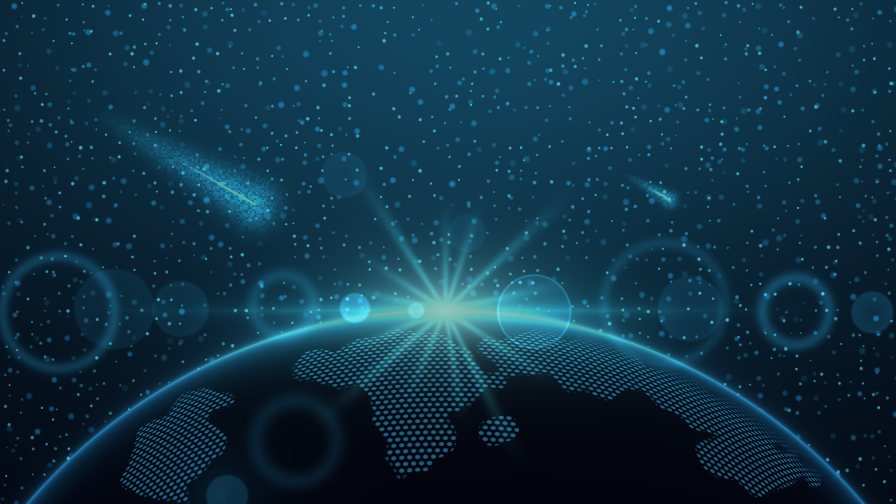
Give the GLSL for this background, as a WebGL 1 fragment shader.

```glsl
precision highp float;
// A planet's lit horizon under a starry teal sky, with a rising sun and two comets.
// The globe is a large circle with halftone land in sphere coordinates; rays,
// stars and lens flares are summed from distance functions.
uniform vec2 u_resolution;

float hash(vec2 p) {
  p = fract(p * vec2(0.1031, 0.1137));
  p += dot(p, p.yx + 33.33);
  return fract((p.x + p.y) * p.x * 91.7);
}

float noise(vec2 p) {
  vec2 i = floor(p), f = fract(p);
  f = f * f * (3.0 - 2.0 * f);
  return mix(mix(hash(i), hash(i + vec2(1, 0)), f.x),
             mix(hash(i + vec2(0, 1)), hash(i + vec2(1, 1)), f.x), f.y);
}

float stars(vec2 p, float cell, float radius, float density) {
  vec2 id = floor(p / cell) + 17.0;
  vec2 offset = 0.2 + 0.6 * vec2(hash(id + 41.0), hash(id + 83.0));
  float d = length((fract(p / cell) - offset) * cell);
  float r = radius * (0.6 + 0.6 * hash(id + 129.0));
  float shine = 0.25 + 0.75 * hash(id + 211.0);
  return step(hash(id), density) * shine * (1.0 - smoothstep(r * 0.4, r * 1.3, d));
}

float disc(vec2 p, vec2 c, float r) {
  float d = length(p - c);
  return (1.0 - smoothstep(r - 0.004, r + 0.003, d)) * (0.6 + 0.4 * d / r);
}

float ring(vec2 p, vec2 c, float r, float width) {
  float d = (length(p - c) - r) / width;
  return exp(-d * d);
}

// x: dusty glow, y: bright core
vec2 comet(vec2 p, vec2 head, vec2 tail, float width) {
  vec2 axis = tail - head;
  float h = clamp(dot(p - head, axis) / dot(axis, axis), 0.0, 1.0);
  float d = length(p - head - axis * h);
  float w = width * (1.0 - 0.65 * h);
  float dust = 0.65 + 0.7 * hash(floor(p * 260.0));
  float glow = exp(-d * d / (w * w)) * (1.0 - h) * dust;
  float core = exp(-d * d / 0.000004) * (1.0 - smoothstep(0.1, 0.55, h));
  return vec2(glow, core);
}

float blob(vec2 p, vec2 c, vec2 r, float slope) {
  p -= c;
  p.y += slope * p.x;
  return 1.0 - length(p / r);
}

float landMask(vec2 p) {
  float m = blob(p, vec2(0.764, 0.278), vec2(0.18, 0.06), -0.1);
  m = max(m, blob(p, vec2(0.856, 0.236), vec2(0.125, 0.07), 0.0));
  m = max(m, blob(p, vec2(0.83, 0.15), vec2(0.08, 0.09), 0.0));
  m = max(m, blob(p, vec2(0.99, 0.145), vec2(0.045, 0.03), -0.3));
  m = max(m, blob(p, vec2(1.13, 0.285), vec2(0.21, 0.055), 0.2));
  m = max(m, blob(p, vec2(1.42, 0.18), vec2(0.17, 0.045), 0.4));
  m = max(m, blob(p, vec2(1.5, 0.08), vec2(0.11, 0.06), 0.25));
  m = max(m, blob(p, vec2(0.347, 0.11), vec2(0.1, 0.11), -0.5));
  return smoothstep(0.0, 0.08, m + 0.6 * (noise(p * 24.0) - 0.5));
}

void main() {
  vec2 p = (gl_FragCoord.xy - 0.5 * u_resolution) / u_resolution.y + vec2(0.889, 0.5);
  float px = 1.0 / u_resolution.y;
  vec2 sun = vec2(0.884, 0.384);
  vec2 s = p - sun;
  float radius = 1.09;
  vec2 globe = (s + vec2(0.0, radius)) / radius;
  float height = (length(globe) - 1.0) * radius;
  float nearSun = exp(-s.x * s.x / 0.16);
  vec3 teal = vec3(0.12, 0.5, 0.56);

  // Sky and stars
  vec2 v = (p - vec2(0.95, 1.0)) * vec2(0.85, 1.4);
  vec3 sky = mix(vec3(0.008, 0.018, 0.055), vec3(0.07, 0.275, 0.375), exp(-dot(v, v)));
  sky += vec3(0.2, 0.52, 0.58) * stars(p, 0.025, 0.0034, 0.45);
  sky += vec3(0.05, 0.25, 0.36) * stars(p + 0.37, 0.038, 0.006, 0.5);
  sky += teal * 0.55 * exp(-max(height, 0.0) / 0.07) * exp(-s.x * s.x / 0.12);

  // Comets
  vec2 tails = comet(p, vec2(0.505, 0.595), vec2(0.185, 0.78), 0.042)
             + comet(p, vec2(1.329, 0.604), vec2(1.24, 0.655), 0.014);
  sky += vec3(0.08, 0.36, 0.45) * tails.x + vec3(0.3, 0.4, 0.38) * tails.y;

  // Globe with halftone land
  float depth = max(-height, 0.0);
  vec3 ground = vec3(0.008, 0.015, 0.05);
  ground += teal * 0.85 * nearSun * exp(-depth / 0.06);
  ground += vec3(0.03, 0.17, 0.25) * exp(-depth / 0.025);
  float z = sqrt(max(1.0 - dot(globe, globe), 0.0001));
  vec2 grid = vec2(asin(clamp(globe.x, -1.0, 1.0)) / 0.0145, atan(globe.y, z) / 0.017);
  grid.x += 0.5 * mod(floor(grid.y), 2.0);
  float dots = 1.0 - smoothstep(0.2, 0.45, length(fract(grid) - 0.5));
  ground += vec3(0.1, 0.34, 0.43) * dots * landMask(p) * smoothstep(0.01, 0.05, depth);
  vec3 col = mix(ground, sky, smoothstep(-px, px, height));

  // Atmosphere rim
  float rim = exp(-abs(height) / 0.0035) + 0.35 * exp(-abs(height) / 0.014);
  col += mix(vec3(0.07, 0.25, 0.36), vec3(0.24, 0.45, 0.45), nearSun) * rim;

  // Sun rays, every seventh pair longer
  float rays = 0.0;
  for (int i = 0; i < 14; i++) {
    float k = float(i), m = mod(k, 7.0);
    float a = 0.75 + k * 0.4488 + 0.08 * sin(k * 2.3);
    float along = dot(s, vec2(cos(a), sin(a)));
    float across = dot(s, vec2(-sin(a), cos(a))) / (0.003 + 0.045 * abs(along));
    float reach = (m == 0.0 || m == 3.0) ? 0.36 : 0.2 + 0.08 * hash(vec2(k, 5.0));
    rays += step(0.0, along) * exp(-across * across) * pow(max(1.0 - along / reach, 0.0), 1.4);
  }
  col += vec3(0.12, 0.38, 0.4) * min(rays, 1.0);

  // Horizontal streak and sun core
  float streak = exp(-abs(s.y) / 0.012) + 0.4 * exp(-abs(s.y) / 0.045);
  col += teal * 0.5 * streak * exp(-s.x * s.x / 0.15);
  float core = exp(-length(s * vec2(0.75, 1.2)) / 0.06);
  col = mix(min(col, vec3(0.42, 0.68, 0.68)), vec3(0.56, 0.78, 0.73), core);

  // Lens flares
  float flare = 0.35 * ring(p, vec2(0.116, 0.38), 0.111, 0.012);
  flare += 0.25 * ring(p, vec2(0.5625, 0.394), 0.06, 0.014);
  flare += 0.2 * ring(p, vec2(1.319, 0.398), 0.12, 0.012);
  flare += 0.4 * ring(p, vec2(1.579, 0.382), 0.066, 0.013);
  flare += 0.2 * ring(p, vec2(0.588, 0.125), 0.08, 0.018);
  flare += 0.4 * ring(p, vec2(1.06, 0.382), 0.072, 0.002);
  flare += 0.14 * disc(p, vec2(0.227, 0.387), 0.08) + 0.15 * disc(p, vec2(0.359, 0.387), 0.056);
  flare += 0.5 * disc(p, vec2(0.704, 0.389), 0.03) + 0.3 * disc(p, vec2(0.826, 0.384), 0.016);
  flare += 0.15 * disc(p, vec2(1.06, 0.382), 0.072) + 0.16 * disc(p, vec2(1.37, 0.387), 0.065);
  flare += 0.3 * disc(p, vec2(1.731, 0.38), 0.042) + 0.25 * disc(p, vec2(0.451, 0.016), 0.042);
  flare += 0.12 * disc(p, vec2(0.683, 0.653), 0.046) + 0.1 * disc(p, vec2(0.926, 0.537), 0.038);
  flare += 0.3 * exp(-length(p - vec2(0.44, 0.02)) / 0.06);
  col += vec3(0.1, 0.42, 0.54) * flare;

  gl_FragColor = vec4(col, 1.0);
}
```
